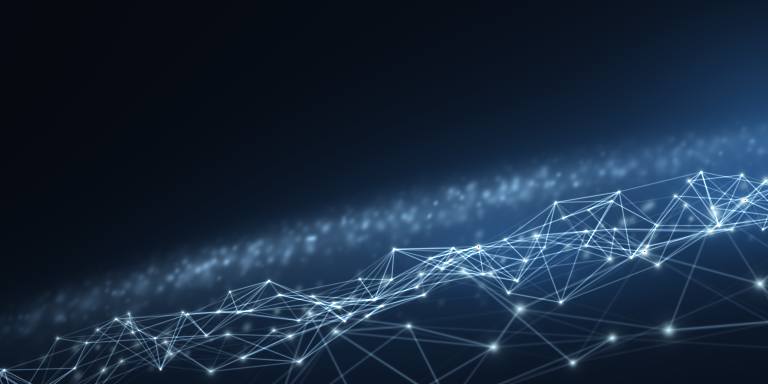
Write a Shadertoy shader that draws this background.

```glsl
// A glowing network on a tilted horizon: a dark blue sky, a misty belt of
// dust along a curved ridge, and strips of linked nodes below it. Each strip
// scatters nodes by hash and joins each one to several of its successors.

const vec3 NIGHT = vec3(0.026, 0.048, 0.085);
const vec3 BLUE = vec3(0.080, 0.185, 0.300);
const vec3 MIST = vec3(0.46, 0.62, 0.78);
const vec3 LINK = vec3(0.58, 0.78, 0.95);
const vec3 SPARK = vec3(0.76, 0.94, 1.00);

const float SKY_FALLOFF = 0.18;    // glow height above the ridge
const float GROUND_FALLOFF = 0.40; // glow depth below the ridge
const float BELT_WIDTH = 0.043;    // half width of the dust belt
const int LINKS = 6;               // successors tried by each node

float hash(vec2 p) {
    return fract(sin(dot(p, vec2(127.1, 311.7))) * 43758.5453);
}

vec2 hash2(vec2 p) {
    return vec2(hash(p), hash(p + 37.3));
}

// Height of the horizon, in canvas heights
float ridge(float x) {
    return 0.145 + x * (0.32 - 0.037 * x);
}

float bell(float x) {
    return exp(-x * x);
}

float segmentDistance(vec2 p, vec2 a, vec2 b) {
    vec2 ab = b - a;
    float t = clamp(dot(p - a, ab) / dot(ab, ab), 0.0, 1.0);
    return length(p - a - ab * t);
}

// Soft discs in jittered cells, limited to a belt; q.y is height over the ridge
float dust(vec2 q, float cell, float center, float halfWidth, float radius) {
    float sum = 0.0;
    vec2 home = floor(q / cell);
    for (int j = -1; j <= 1; j++)
    for (int i = -1; i <= 1; i++) {
        vec2 id = home + vec2(i, j);
        vec2 pos = (id + hash2(id)) * cell;
        float power = hash(id + 71.9);
        float size = radius * mix(0.6, 1.2, hash(id + 13.7));
        sum += power * power * bell((pos.y - center) / halfWidth)
             * bell(length(q - pos) / size);
    }
    return sum;
}

vec2 nodePosition(float i, float spacing, float top, float depth, float seed) {
    vec2 h = hash2(vec2(i, seed));
    float x = (i + h.x) * spacing;
    return vec2(x, ridge(x) - top - depth * h.y);
}

// Returns link light in x and node light in y; links fade out towards reach
vec2 network(vec2 p, float spacing, float top, float depth, float reach,
             float lineRadius, float nodeRadius, float seed) {
    vec2 light = vec2(0.0);
    float home = floor(p.x / spacing);
    float radius = max(lineRadius, 0.7 / iResolution.y);
    float coverage = lineRadius / radius;
    for (int n = -LINKS - 1; n <= 2; n++) {
        float i = home + float(n);
        vec2 a = nodePosition(i, spacing, top, depth, seed);
        float d = length(p - a);
        float size = nodeRadius * mix(0.55, 1.15, hash(vec2(i, seed + 5.0)));
        light.y += bell(d / size) + 0.14 * bell(d / (size * 2.6));
        for (int k = 1; k <= LINKS; k++) {
            float j = i + float(k);
            vec2 b = nodePosition(j, spacing, top, depth, seed);
            float strength = smoothstep(0.2, 0.8, hash(vec2(i * 7.0 + seed, j)));
            strength *= 1.0 - smoothstep(0.5, 1.0, distance(a, b) / reach);
            light.x += strength * coverage * bell(segmentDistance(p, a, b) / radius);
        }
    }
    return light;
}

void mainImage(out vec4 fragColor, in vec2 fragCoord) {
    vec2 p = fragCoord / iResolution.y;
    float across = fragCoord.x / iResolution.x;
    p.x = across * 2.0;
    float h = p.y - ridge(p.x);
    vec2 q = vec2(p.x, h);

    // Sky and ground glow, brighter to the right
    float glow = h > 0.0 ? exp(-h / SKY_FALLOFF) : bell(h / GROUND_FALLOFF);
    vec3 color = NIGHT * mix(0.75, 1.1, across);
    color += BLUE * glow * mix(0.25, 1.0, smoothstep(0.0, 0.75, across));
    color += BLUE * 0.5 * bell(length((p - vec2(2.08, 0.74)) / vec2(0.38, 0.25)));
    color += BLUE * 0.5 * bell(length((p - vec2(1.36, 0.34)) / vec2(0.28, 0.10)));
    color += BLUE * 0.5 * bell(length((p - vec2(1.92, 0.46)) / vec2(0.20, 0.10)));

    // Misty belt with fine and coarse dust
    float beltGain = smoothstep(-0.15, 0.35, across) * mix(1.0, 0.55, smoothstep(0.6, 0.95, across));
    float belt = 0.25 * bell(h / (BELT_WIDTH * 1.2)) + 0.09 * bell((h + 0.09) / 0.08);
    belt += 0.60 * dust(q, 0.022, 0.0, BELT_WIDTH, 0.010);
    belt += 0.42 * dust(q + 3.1, 0.036, 3.095, BELT_WIDTH, 0.017);
    color += MIST * belt * beltGain * (1.0 - color);

    // Fine sharp strip, middle strip, and broad blurred strip in front
    float gain = mix(0.62, 1.0, smoothstep(0.1, 0.7, across));
    vec2 fine = network(p, 0.034, 0.050, 0.20, 0.30, 0.0017, 0.0055, 11.0);
    vec2 middle = network(p, 0.055, 0.085, 0.25, 0.42, 0.0020, 0.0085, 23.0);
    vec2 front = network(p, 0.090, 0.16, 0.42, 0.65, 0.0032, 0.013, 7.0);
    float sparks = dust(q + 5.3, 0.055, 5.14, 0.075, 0.010);
    float links = 0.75 * fine.x + 0.52 * middle.x + 0.30 * front.x;
    float nodes = 0.75 * fine.y + 0.72 * middle.y + 0.72 * front.y + 0.6 * sparks;
    color += LINK * links * gain * (1.0 - color);
    color += SPARK * nodes * gain * (1.0 - color);

    fragColor = vec4(clamp(color, 0.0, 1.0), 1.0);
}
```
